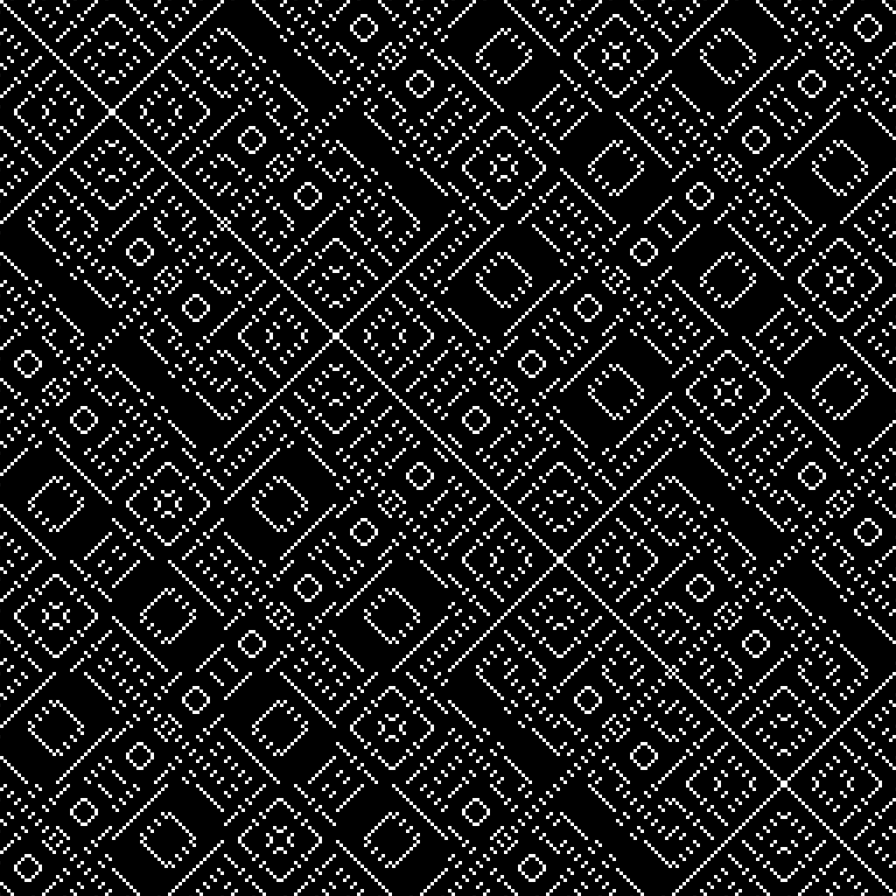
A Shadertoy shader for this pattern:

```glsl
// Diagonal lattice of rings, diamonds and crosses from a bitwise rule:
// a cell of the 256 x 256 grid is lit when (column XOR row) divides by nine.
// Each pixel averages the cells below its footprint to smooth the edges.

// 1 for a lit cell, 0 for a dark one; the grid repeats every 256 cells
float litCell(ivec2 cell) {
    ivec2 c = cell & 255;
    return (c.x ^ c.y) % 9 == 0 ? 1.0 : 0.0;
}

void mainImage(out vec4 fragColor, in vec2 fragCoord) {
    // Grid position, with rows counted from the top
    float cellsPerPixel = 256.0 / iResolution.y;
    vec2 gridPos = vec2(fragCoord.x, iResolution.y - fragCoord.y) * cellsPerPixel;

    // Footprint slightly wider than one pixel
    float footprint = 1.09 * cellsPerPixel;
    vec2 low = gridPos - 0.5 * footprint;
    vec2 high = gridPos + 0.5 * footprint;

    // Sum the lit cells, weighted by their overlap with the footprint
    float light = 0.0;
    for (int j = -1; j <= 1; j++) {
        for (int i = -1; i <= 1; i++) {
            vec2 corner = floor(gridPos) + vec2(i, j);
            vec2 overlap = max(min(high, corner + 1.0) - max(low, corner), 0.0) / footprint;
            light += overlap.x * overlap.y * litCell(ivec2(corner));
        }
    }

    // White marks on black
    fragColor = vec4(vec3(light), 1.0);
}
```
